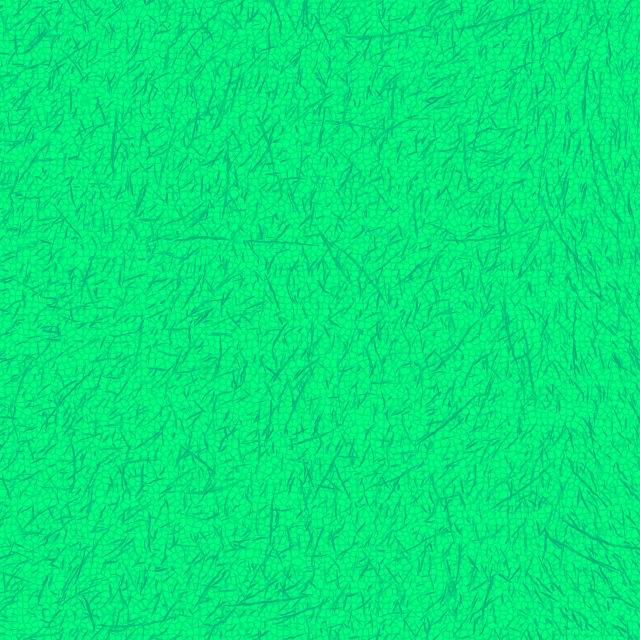
Reproduce this texture procedurally as a WebGL 2 fragment shader.

```glsl
#version 300 es
precision highp float;

uniform vec2 u_resolution;
out vec4 fragColor;

float hash(vec2 p) {
  return fract(sin(dot(p, vec2(127.1, 311.7))) * 43758.5453);
}

vec2 hash2(vec2 p) {
  return vec2(hash(p), hash(p + 57.3));
}

float noise(vec2 p) {
  vec2 i = floor(p), f = fract(p);
  f = f * f * (3.0 - 2.0 * f);
  return mix(mix(hash(i), hash(i + vec2(1, 0)), f.x),
             mix(hash(i + vec2(0, 1)), hash(i + vec2(1, 1)), f.x), f.y);
}

// Soft borders of an irregular cell pattern: 1 on a border, 0 inside
float cellBorders(vec2 p) {
  vec2 cell = floor(p);
  float nearest = 8.0, second = 8.0;
  for (int y = -1; y <= 1; y++) {
    for (int x = -1; x <= 1; x++) {
      vec2 id = cell + vec2(x, y);
      float d = distance(p, id + 0.1 + 0.8 * hash2(id));
      second = min(second, max(nearest, d));
      nearest = min(nearest, d);
    }
  }
  return 1.0 - smoothstep(0.04, 0.36, second - nearest);
}

// Prevailing fibre direction: leaning right, upright at the right side,
// falling away towards the lower right
float grainAngle(vec2 p) {
  float right = smoothstep(0.7, 0.95, p.x);
  float lower = smoothstep(0.4, 0.8, p.x) * (1.0 - smoothstep(0.05, 0.35, p.y));
  return 1.05 + 0.6 * right + 0.6 * lower + 0.9 * (noise(p * 4.0) - 0.5);
}

// One layer of curved, tapered fibres, one per grid square
float fibres(vec2 p, float count, float seed, float halfWidth, float spread) {
  float soft = 0.7 / min(u_resolution.x, u_resolution.y);
  vec2 square = floor(p * count);
  float ink = 0.0;
  for (int y = -1; y <= 1; y++) {
    for (int x = -1; x <= 1; x++) {
      vec2 id = square + vec2(x, y);
      vec2 key = id + seed;
      vec2 center = (id + hash2(key)) / count;
      float calm = smoothstep(0.7, 0.95, center.x);
      float turn = hash(key + 11.7) + hash(key + 23.1) - 1.0;
      float angle = grainAngle(center) + turn * spread * mix(1.0, 0.5, calm);
      vec2 along = vec2(cos(angle), sin(angle));
      vec2 d = p - center;
      vec2 q = vec2(dot(d, along), dot(d, vec2(-along.y, along.x)));

      float halfLength = mix(0.2, 0.85, pow(hash(key + 31.9), 1.5)) / count;
      float t = q.x / halfLength;
      q.y += (hash(key + 43.3) - 0.5) * 0.3 * halfLength * t * t;
      float width = halfWidth * mix(0.65, 1.25, hash(key + 51.7)) * (1.0 - t * t * t * t);
      float body = 1.0 - smoothstep(-soft, soft, abs(q.y) - width);
      ink = max(ink, body * mix(0.55, 1.0, hash(key + 67.1)));
    }
  }
  return ink;
}

void main() {
  vec2 p = gl_FragCoord.xy / min(u_resolution.x, u_resolution.y);

  // Pale ground with fine cell borders
  float tone = noise(p * 70.0);
  vec3 color = mix(vec3(0.0, 0.975, 0.49), vec3(0.0, 1.0, 0.5), tone);
  float border = cellBorders(p * 98.0 + 0.6 * noise(p * 40.0));
  color = mix(color, vec3(0.0, 0.86, 0.49), border * mix(0.7, 1.0, noise(p * 50.0 + 9.0)));

  // Ragged fibres, from short flecks to long strands
  vec2 ragged = p + 0.0022 * (vec2(noise(p * 150.0), noise(p * 150.0 + 33.0)) - 0.5);
  float ink = fibres(ragged, 46.0, 3.0, 0.0014, 1.5);
  ink = max(ink, fibres(ragged, 37.0, 71.0, 0.0014, 1.3));
  ink = max(ink, fibres(ragged, 23.0, 137.0, 0.0015, 1.4));
  ink = max(ink, fibres(ragged, 11.0, 211.0, 0.0018, 1.9));
  ink *= mix(0.7, 1.0, smoothstep(0.2, 0.5, noise(p * 110.0 + 5.0)));
  color = mix(color, vec3(0.0, 0.67, 0.475), ink);

  fragColor = vec4(color, 1.0);
}
```
